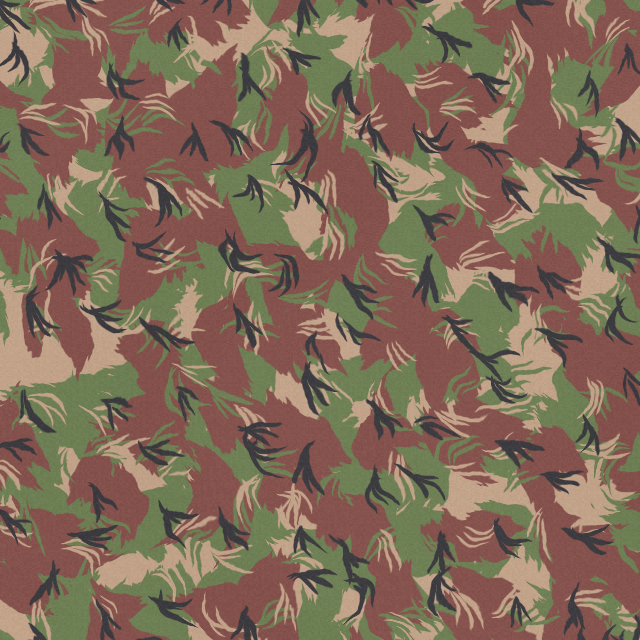
Give the GLSL for this pattern, as a WebGL 1 fragment shader.

```glsl
precision highp float;
uniform vec2 u_resolution;

const vec3 SAND  = vec3(0.76, 0.64, 0.54);
const vec3 GREEN = vec3(0.43, 0.50, 0.33);
const vec3 BROWN = vec3(0.52, 0.32, 0.30);
const vec3 DARK  = vec3(0.23, 0.23, 0.25);

vec2 hash2(vec2 p) {
  p = vec2(dot(p, vec2(127.1, 311.7)), dot(p, vec2(269.5, 183.3)));
  return fract(sin(p) * 43758.545);
}

mat2 rotate(float angle) {
  float c = cos(angle), s = sin(angle);
  return mat2(c, -s, s, c);
}

// Layered sines, roughly -1 to 1
float ripple(float x, float seed) {
  return 0.5 * sin(x + seed) + 0.3 * sin(2.3 * x + 1.7 * seed) + 0.2 * sin(4.9 * x + 2.9 * seed);
}

vec2 warp(vec2 p, float freq, float amount) {
  vec2 sway = p * freq + 1.5 * sin(p.yx * freq * 0.7);
  return p + amount * vec2(ripple(sway.y, 1.0), ripple(sway.x, 4.0));
}

// Distance to a bent ellipse whose ends fray into bristle marks
float stroke(vec2 q, vec2 size, float bend, float bristle, float seed) {
  q.y += bend * (q.x * q.x - 0.3 * size.x * size.x);
  float fray = bristle * size.x;
  float shift = fray * ripple(q.y * 20.0, seed);
  float slope = (fray * ripple((q.y + 0.005) * 20.0, seed) - shift) / 0.005;
  q.x += shift;
  float k = length(q / size);
  vec2 grad = q / (size * size);
  grad.y += grad.x * slope;
  return k * (k - 1.0) / max(length(grad), 0.001);
}

// Jittered cells, each holding a fan of three strokes.
// fan: angle step and sideways gap; heading: mean angle and spread
float brushwork(vec2 p, float cells, vec2 size, vec2 fan, vec2 heading,
                float bend, float bristle, float seed) {
  p *= cells;
  vec2 home = floor(p);
  float d = 1.0;
  for (int j = -1; j <= 1; j++) {
    for (int i = -1; i <= 1; i++) {
      vec2 cell = home + vec2(float(i), float(j));
      vec2 place = 0.1 + 0.8 * hash2(cell + seed);
      vec2 mood = hash2(cell + seed + 37.3) * 2.0 - 1.0;
      vec2 q = rotate(heading.x + heading.y * mood.x) * (p - cell - place);
      for (int n = -1; n <= 1; n++) {
        float k = float(n);
        vec2 vary = hash2(cell + seed + 61.9 + 7.3 * k);
        vec2 r = rotate(fan.x * k) * (q - vec2((vary.x - 0.5) * size.x, k * fan.y));
        d = min(d, stroke(r, size * (0.6 + 0.6 * vary.y), bend * mood.y, bristle, 20.0 * vary.x));
      }
    }
  }
  return d / cells;
}

vec3 paint(vec3 under, vec3 ink, float d, float edge) {
  return mix(ink, under, smoothstep(-edge, edge, d));
}

void main() {
  float scale = min(u_resolution.x, u_resolution.y);
  vec2 uv = gl_FragCoord.xy / scale;
  float edge = 0.9 / scale;
  vec2 p = warp(warp(uv, 24.0, 0.009), 110.0, 0.0014);

  // Broad patches
  float greenPatch = brushwork(p, 8.5, vec2(0.55, 0.27), vec2(0.35, 0.26),
                               vec2(-0.9, 1.3), 1.1, 0.28, 3.1);
  float brownPatch = brushwork(p, 7.5, vec2(0.48, 0.195), vec2(0.25, 0.21),
                               vec2(-1.1, 0.8), 1.3, 0.25, 17.7);
  // Thin brush marks
  float greenHair = brushwork(p, 9.0, vec2(0.32, 0.035), vec2(0.25, 0.11),
                              vec2(-0.7, 1.5), 1.8, 0.15, 29.3);
  float sandHair = brushwork(p, 9.3, vec2(0.28, 0.029), vec2(0.2, 0.1),
                             vec2(-0.5, 1.4), 2.0, 0.15, 43.6);
  float darkTwig = brushwork(p, 9.5, vec2(0.30, 0.043), vec2(0.4, 0.085),
                             vec2(-0.95, 0.8), 1.9, 0.2, 71.2);

  vec3 color = paint(SAND, GREEN, greenPatch, edge);
  color = paint(color, BROWN, brownPatch, edge);
  color = paint(color, GREEN, greenHair, edge);
  color = paint(color, SAND, sandHair, edge);
  color = paint(color, DARK, darkTwig, edge);

  // Cloth grain and faint fading
  float grain = hash2(floor(uv * 420.0)).x - 0.5;
  float fade = ripple(uv.x * 7.0 + 2.0 * sin(uv.y * 5.0), 2.0);
  color += 0.03 * grain + 0.008 * fade;
  gl_FragColor = vec4(color, 1.0);
}
```
